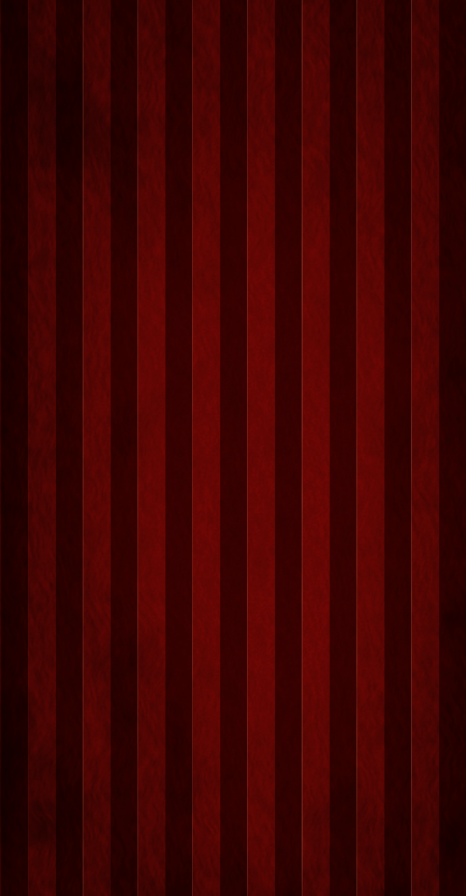
This pattern is drawn by a Shadertoy shader. Its source:

```glsl
// Worn crimson wallpaper: eight bright vertical stripes on a dark red ground,
// each with a hairline highlight on its left edge. Layered value noise adds
// brushed fibres and blotches, which grow stronger toward the darkened border.

const float PERIOD        = 0.1175;  // lengths are fractions of canvas width
const float STRIPE_CENTER = 0.0900;
const float STRIPE_HALF   = 0.0300;
const float LINE_WIDTH    = 0.0017;
const vec3  LIGHT_RED     = vec3(0.405, 0.025, 0.014);
const vec3  DARK_RED      = vec3(0.222, 0.003, 0.002);
const vec3  LINE_COLOR    = vec3(0.560, 0.250, 0.190);
const vec2  GLOW_CENTER   = vec2(0.55, 0.47);  // fractions of width and height
const float EDGE_SHADE    = 0.60;
const float FIBRE_SLANT   = 0.22;
const vec2  FIBRE_FREQ    = vec2(150.0, 42.0);
const float FIBRE_CALM    = 0.16;    // contrast in the glow
const float FIBRE_ROUGH   = 0.48;    // contrast near the border
const float BLOTCH_AMOUNT = 0.30;

float hash(vec2 p) {
    vec3 q = fract(vec3(p.xyx) * 0.1031);
    q += dot(q, q.yzx + 33.33);
    return fract((q.x + q.y) * q.z);
}

float noise(vec2 p) {
    vec2 cell = floor(p);
    vec2 f = fract(p);
    f = f * f * (3.0 - 2.0 * f);
    float low  = mix(hash(cell), hash(cell + vec2(1, 0)), f.x);
    float high = mix(hash(cell + vec2(0, 1)), hash(cell + vec2(1, 1)), f.x);
    return mix(low, high, f.y);
}

float fbm(vec2 p) {
    float sum = 0.0;
    float amp = 0.5;
    for (int i = 0; i < 5; i++) {
        sum += amp * noise(p);
        p = mat2(1.6, 1.2, -1.2, 1.6) * p + 17.3;
        amp *= 0.5;
    }
    return sum;
}

// Short brushed strokes, centred on zero, in two crossing directions
float fibres(vec2 p) {
    p.x += 0.035 * noise(p * 9.0) + 0.010 * noise(p * 31.0);
    vec2 leaning = vec2(p.x + FIBRE_SLANT * p.y, p.y);
    vec2 crossing = vec2(p.x - FIBRE_SLANT * p.y, p.y);
    float strokes = 0.6 * noise(leaning * FIBRE_FREQ)
                  + 0.4 * noise(crossing * FIBRE_FREQ * 1.5 + 71.0);
    return strokes - 0.5;
}

// Share of a pixel at x covered by the band from 0 to width
float coverage(float x, float width, float pixel) {
    float right = clamp(x + 0.5 * pixel, 0.0, width);
    float left  = clamp(x - 0.5 * pixel, 0.0, width);
    return (right - left) / pixel;
}

void mainImage(out vec4 fragColor, in vec2 fragCoord) {
    float pixel = 1.0 / iResolution.x;
    vec2 p = fragCoord * pixel;
    vec2 uv = fragCoord / iResolution.xy;

    // Stripes and their edge highlights
    float cell = floor((p.x - STRIPE_CENTER) / PERIOD + 0.5);
    float fromEdge = p.x - STRIPE_CENTER - cell * PERIOD + STRIPE_HALF;
    float stripe = coverage(fromEdge, 2.0 * STRIPE_HALF, pixel);
    float line = coverage(fromEdge, LINE_WIDTH, pixel);
    line *= mix(0.55, 1.0, hash(vec2(cell, 5.0))) * mix(0.15, 1.0, step(0.5, cell));
    line *= mix(0.6, 1.0, noise(vec2(cell * 7.0, p.y * 14.0)));

    // Uneven falloff from the glow to the border
    vec2 offset = (uv - GLOW_CENTER) * vec2(1.75, 1.70);
    float cloud = fbm(p * 4.0 + 3.7);
    float border = smoothstep(0.25, 1.15, length(offset) + 0.35 * (cloud - 0.5));
    float shade = mix(1.0, EDGE_SHADE, border);
    shade *= mix(0.80, 1.0, smoothstep(0.0, 0.07, uv.x));

    // Surface wear
    float blotch = smoothstep(0.52, 0.78, fbm(p * vec2(7.0, 5.0) + 41.0));
    float wear = 1.0 - BLOTCH_AMOUNT * blotch * mix(0.25, 1.0, border);
    float grain = fibres(p) * mix(FIBRE_CALM, FIBRE_ROUGH, border);
    float speck = (noise(p * 260.0) - 0.5) * 0.10;

    vec3 color = mix(DARK_RED, LIGHT_RED, stripe);
    color *= shade * wear * (1.0 + grain + speck);
    color = mix(color, LINE_COLOR * mix(1.0, shade, 0.5), line);
    fragColor = vec4(color, 1.0);
}
```
